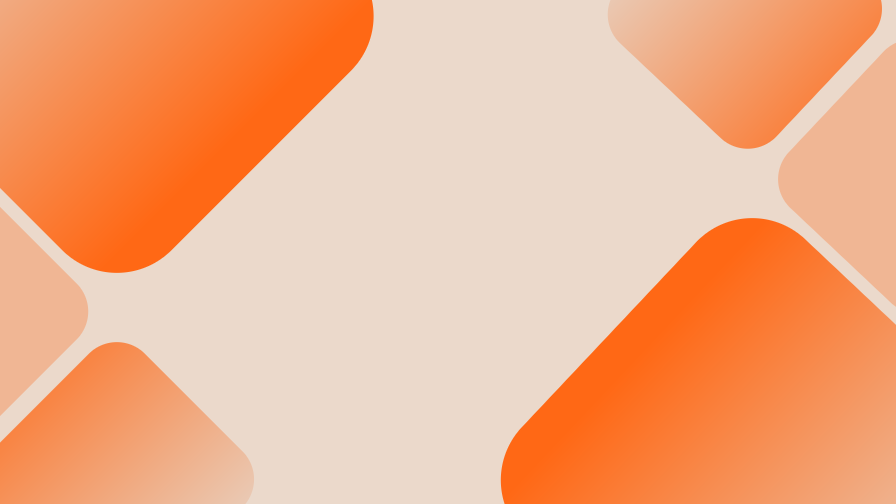
Give the GLSL for this background, as a Shadertoy shader.

```glsl
// Rounded tilted tiles with orange gradients in the corners of a pale beige field.

// Colours
const vec3 BEIGE  = vec3(0.922, 0.851, 0.796);
const vec3 VIVID  = vec3(1.000, 0.408, 0.082);
const vec3 FADED  = vec3(0.915, 0.795, 0.715);
const vec3 PEACH  = vec3(0.943, 0.714, 0.580);

// Tile sizes in canvas heights: half side, corner radius
const vec2 LARGE = vec2(0.4050, 0.1530);
const vec2 SMALL = vec2(0.2155, 0.0787);

// Tilt of each side's tiles, in radians
const float LEFT_TILT  = -0.7854;
const float RIGHT_TILT = -0.7557;

// Gradient ramps: fade at the vivid edge, fade at the opposite edge
const vec2 LARGE_FADE = vec2(-0.09, 0.955);
const vec2 SMALL_FADE = vec2(0.28, 0.98);

// Rotate so that local x runs along the tilt direction
vec2 toLocal(vec2 p, float tilt) {
    vec2 axis = vec2(cos(tilt), sin(tilt));
    return vec2(dot(p, axis), dot(p, vec2(-axis.y, axis.x)));
}

float roundedSquare(vec2 q, vec2 size) {
    vec2 d = abs(q) - size.x + size.y;
    return length(max(d, 0.0)) + min(max(d.x, d.y), 0.0) - size.y;
}

float coverage(vec2 q, vec2 size) {
    float pixel = 1.0 / iResolution.y;
    return clamp(0.5 - roundedSquare(q, size) / pixel, 0.0, 1.0);
}

// facing is +1 when the vivid edge lies at positive local x, else -1
void gradientTile(inout vec3 color, vec2 p, float tilt, vec2 size, vec2 fade, float facing) {
    vec2 q = toLocal(p, tilt);
    float across = 0.5 - 0.5 * facing * q.x / size.x;
    float amount = clamp(mix(fade.x, fade.y, across), 0.0, 1.0);
    color = mix(color, mix(VIVID, FADED, amount), coverage(q, size));
}

void flatTile(inout vec3 color, vec2 p, float tilt) {
    color = mix(color, PEACH, coverage(toLocal(p, tilt), SMALL));
}

void mainImage(out vec4 fragColor, in vec2 fragCoord) {
    // Centred coordinates, one unit per canvas height
    vec2 p = (fragCoord - 0.5 * iResolution.xy) / iResolution.y;
    vec3 color = BEIGE;

    // Left group, top to bottom
    gradientTile(color, p - vec2(-0.657, 0.468), LEFT_TILT, LARGE, LARGE_FADE, 1.0);
    flatTile(color, p - vec2(-0.986, -0.118), LEFT_TILT);
    gradientTile(color, p - vec2(-0.657, -0.451), LEFT_TILT, SMALL, SMALL_FADE, -1.0);

    // Right group, top to bottom
    gradientTile(color, p - vec2(0.589, 0.477), RIGHT_TILT, SMALL, SMALL_FADE, 1.0);
    flatTile(color, p - vec2(0.927, 0.150), RIGHT_TILT);
    gradientTile(color, p - vec2(0.614, -0.442), RIGHT_TILT, LARGE, LARGE_FADE, -1.0);

    fragColor = vec4(color, 1.0);
}
```
